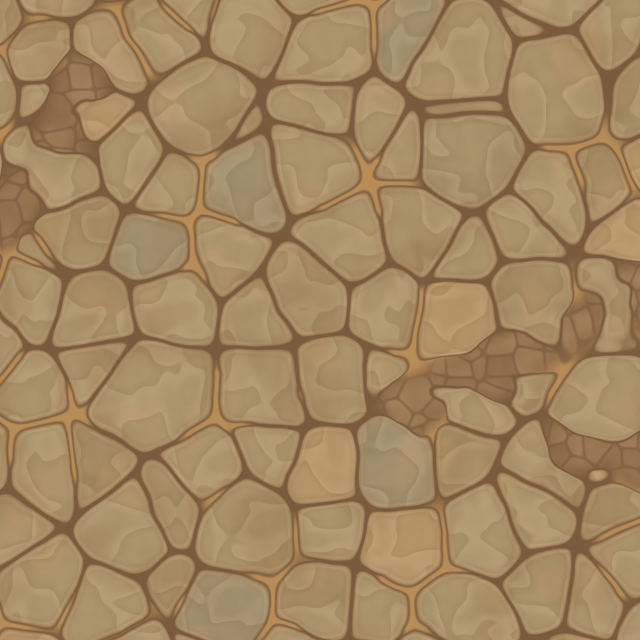
Reproduce this texture procedurally as a three.js fragment shader.

```glsl
// Worn tan flagstones with thin brown joints, sandy fill and bands of rubble.
varying vec2 vUv;

#define STONES 9.0        // large stones across the canvas
#define PEBBLES 27.0      // rubble pieces across the canvas
#define JITTER 0.86       // irregularity of the layout
#define SIZE_SPREAD 0.5   // difference between big and small stones
#define ROUNDING 0.05     // corner rounding, in cells
#define GAP 0.0027        // half width of a joint
#define SAND_GAP 0.0035   // extra half width where sand shows
#define RUBBLE_GAP 0.03   // extra half width inside rubble
#define WARP 0.007        // waviness of the outlines
#define RIM 0.06          // brightness of the worn edges
#define FACET 0.035       // brightness of chipped planes

const vec3 TAN = vec3(0.67, 0.58, 0.42);
const vec3 OCHRE = vec3(0.64, 0.54, 0.38);
const vec3 PEACH = vec3(0.72, 0.58, 0.41);
const vec3 GREY = vec3(0.62, 0.55, 0.43);
const vec3 UMBER = vec3(0.59, 0.46, 0.31);
const vec3 JOINT = vec3(0.48, 0.355, 0.24);
const vec3 SAND = vec3(0.72, 0.55, 0.34);
const vec3 EARTH = vec3(0.57, 0.43, 0.30);

vec3 hash3(vec2 p) {
  vec3 q = fract(p.xyx * vec3(0.1031, 0.1030, 0.0973));
  q += dot(q, q.yxz + 33.33);
  return fract((q.xxy + q.yzz) * q.zyx);
}

// Layered, gently swirled sines, roughly -1 to 1
float waves(vec2 p, float seed) {
  float sum = 0.0, amp = 0.55;
  for (int i = 0; i < 3; i++) {
    p = mat2(1.3, 0.95, -0.95, 1.3) * p + seed;
    p += 0.4 * sin(p.yx + seed);
    sum += amp * sin(p.x) * sin(p.y);
    amp *= 0.5;
  }
  return sum;
}

// Site of a cell: position in xy, size weight in z
vec3 site(vec2 cell) {
  vec3 h = hash3(cell + 17.0);
  return vec3(cell + 0.5 + JITTER * (h.xy - 0.5), SIZE_SPREAD * h.z);
}

// Weighted cellular pattern: rounded edge distance in x, cell hash in yz
vec3 paving(vec2 uv, float count) {
  vec2 p = uv * count, base = floor(p), owner = base;
  vec3 nearest = vec3(0.0);
  float best = 1e3;
  for (int y = -2; y <= 2; y++) {
    for (int x = -2; x <= 2; x++) {
      vec2 cell = base + vec2(float(x), float(y));
      vec3 s = site(cell);
      float power = dot(p - s.xy, p - s.xy) - s.z;
      if (power < best) { best = power; nearest = s; owner = cell; }
    }
  }
  float crowd = 1e-9;
  for (int y = -2; y <= 2; y++) {
    for (int x = -2; x <= 2; x++) {
      vec3 s = site(base + vec2(float(x), float(y)));
      float span = length(s.xy - nearest.xy);
      float power = dot(p - s.xy, p - s.xy) - s.z;
      if (span > 0.001) crowd += exp(-(power - best) / (2.0 * span * ROUNDING));
    }
  }
  return vec3(-ROUNDING * log(crowd) / count, hash3(owner + 71.0).xy);
}

float segment(vec2 p, vec2 a, vec2 b) {
  vec2 ab = b - a;
  return length(p - a - ab * clamp(dot(p - a, ab) / dot(ab, ab), 0.0, 1.0));
}

// Broken bands running in from the left and right sides
float rubbleMask(vec2 uv) {
  float d = segment(uv, vec2(0.0, 0.64), vec2(0.13, 0.86));
  d = min(d, segment(uv, vec2(0.64, 0.36), vec2(1.0, 0.55)));
  d = min(d, segment(uv, vec2(0.88, 0.31), vec2(1.0, 0.29)));
  return 1.0 - smoothstep(0.015, 0.06, d + 0.03 * waves(uv * 14.0, 2.0));
}

vec3 stoneColor(vec2 uv, float d, vec2 id) {
  vec2 q = uv + id * 7.0;
  float plane = waves(q * 22.0, 1.3);
  float blotch = waves(q * 12.0, 4.1);
  vec3 col = mix(TAN, OCHRE, smoothstep(-0.15, 0.5, blotch + 0.5 * (id.y - 0.5)));
  col = mix(col, PEACH, 0.85 * smoothstep(0.87, 0.89, id.x));
  col = mix(col, GREY, 0.75 * (1.0 - smoothstep(0.08, 0.10, id.x)));
  col = mix(col, PEACH, 0.4 * smoothstep(0.25, 0.6, waves(q * 17.0, 6.2)));
  // Chipped planes: a crisp lit side that fades away
  float lit = smoothstep(0.0, 0.05, plane) - smoothstep(0.05, 0.5, plane);
  float dim = smoothstep(-0.3, 0.0, plane) - smoothstep(0.0, 0.05, plane);
  col += FACET * (lit - 0.6 * dim) + 0.008 * waves(uv * 90.0, 3.0);
  // Shaded border with a worn bright rim
  col = mix(col, UMBER, 0.45 * (1.0 - smoothstep(0.0, 0.016, d)));
  float rim = exp(-pow((d - 0.0045) / 0.0022, 2.0));
  return col + RIM * rim * (0.65 + 0.6 * waves(uv * 25.0, 5.0));
}

void main() {
  vec2 uv = vUv;
  vec2 bent = uv + WARP * vec2(waves(uv * 18.0, 1.0), waves(uv * 18.0, 4.0));
  float rubble = rubbleMask(uv);
  float sand = smoothstep(0.15, 0.4, waves(uv * 9.0, 0.7)) * (1.0 - rubble);
  vec3 stone = paving(bent, STONES);
  float d = stone.x - GAP - SAND_GAP * sand - RUBBLE_GAP * rubble;

  // Joint filling: dark crack, sand or broken pieces
  vec3 ground = mix(JOINT, UMBER, 0.35 * sand);
  ground = mix(ground, SAND, sand * (1.0 - smoothstep(-0.005, -0.0015, d)));
  if (rubble > 0.0) {
    vec3 pebble = paving(bent + 0.37, PEBBLES);
    vec3 piece = mix(EARTH, UMBER + 0.03, pebble.y) + 0.03 * waves(uv * 40.0, 2.5);
    piece = mix(JOINT, piece, 0.35 + 0.65 * smoothstep(0.0, 0.004, pebble.x));
    ground = mix(ground, piece, rubble * (1.0 - smoothstep(-0.006, -0.002, d)));
  }

  vec3 col = mix(ground, stoneColor(uv, d, stone.yz), smoothstep(-0.0015, 0.002, d));
  gl_FragColor = vec4(col, 1.0);
}
```
